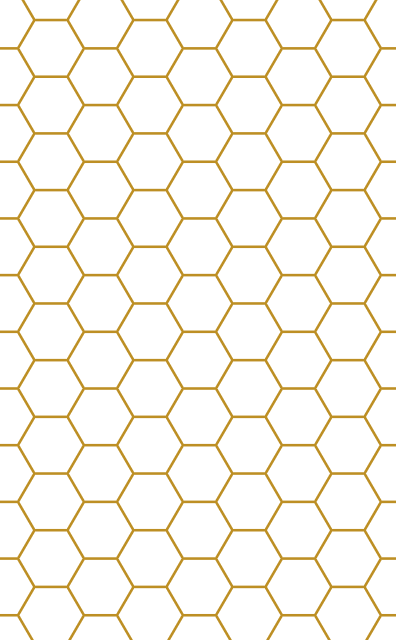
Reproduce this pattern procedurally as a WebGL 1 fragment shader.

```glsl
precision highp float;
// Honeycomb of thin golden outlines on a white ground.

uniform vec2 u_resolution;

const vec3 GROUND = vec3(1.0);
const vec3 GOLD = vec3(0.74, 0.56, 0.14);
const float REPEATS_ACROSS = 4.0;           // column pairs across the canvas width
const float ROW_HEIGHT = 0.5726;            // cell height, in column pairs
const vec2 CELL_CENTER = vec2(0.515, 0.25); // one cell centre, in column pairs
const float LINE_WIDTH = 0.0262;            // in column pairs

const vec2 LATTICE = vec2(1.0, 0.57735);    // repeat of regular hexagons of side 1/3
const float APOTHEM = 0.288675;

// Offset from the nearest point of a rectangular lattice.
vec2 latticeOffset(vec2 p) {
    return (fract(p / LATTICE + 0.5) - 0.5) * LATTICE;
}

// Distance to the nearest edge of the flat-topped hexagon grid.
float honeycombEdge(vec2 p) {
    vec2 a = latticeOffset(p);
    vec2 b = latticeOffset(p - 0.5 * LATTICE);
    vec2 q = abs(dot(a, a) < dot(b, b) ? a : b);
    return APOTHEM - max(q.y, dot(q, vec2(0.866025, 0.5)));
}

void main() {
    float pixel = REPEATS_ACROSS / u_resolution.x;
    vec2 p = gl_FragCoord.xy * pixel - CELL_CENTER;
    p.y *= LATTICE.y / ROW_HEIGHT;

    // Line coverage, smoothed over one pixel
    float line = clamp((0.5 * LINE_WIDTH - honeycombEdge(p)) / pixel + 0.5, 0.0, 1.0);
    gl_FragColor = vec4(mix(GROUND, GOLD, line), 1.0);
}
```
